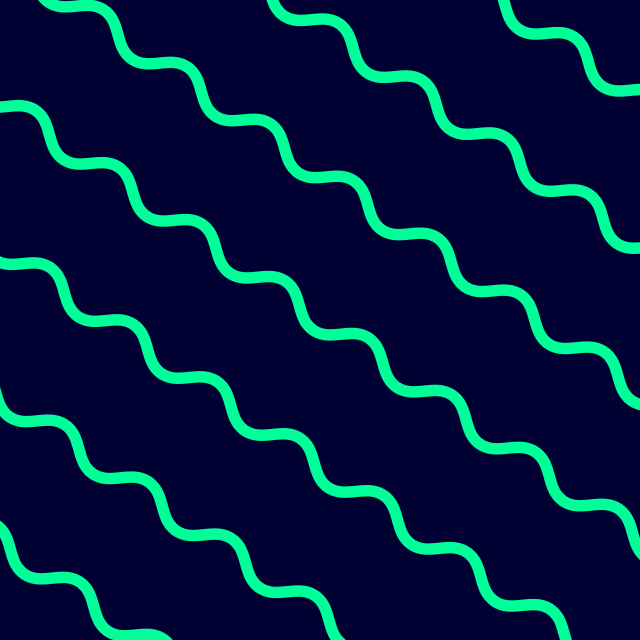
This pattern is drawn by a WebGL 2 fragment shader. Its source:

```glsl
#version 300 es
precision highp float;

#define ANCHOR vec2(0.4027, 0.5668)
#define TILT 0.5995
#define WAVELENGTH 0.1577
#define ROW_SPACING 0.1898
#define AMPLITUDE 0.0198
#define ROUNDNESS 0.023
#define LINE_WIDTH 0.0179
#define BACKGROUND vec3(0.0, 0.0, 0.2)
#define LINE_COLOR vec3(0.0, 1.0, 0.6)

uniform vec2 u_resolution;
out vec4 fragColor;

const float TAU = 6.2831853;
const int SEGMENTS = 12;

// Point on the wave; the third harmonic straightens the slopes.
vec2 wavePoint(float x) {
    float phase = TAU * x / WAVELENGTH;
    return vec2(x, AMPLITUDE * (sin(phase) + ROUNDNESS * sin(3.0 * phase)));
}

float segmentDistance(vec2 p, vec2 a, vec2 b) {
    vec2 ab = b - a;
    float t = clamp(dot(p - a, ab) / dot(ab, ab), 0.0, 1.0);
    return length(p - a - ab * t);
}

// Distance to the wave, from short chords on either side of p.
float waveDistance(vec2 p) {
    float reach = 0.15 * WAVELENGTH;
    float stepSize = 2.0 * reach / float(SEGMENTS);
    vec2 previous = wavePoint(p.x - reach);
    float nearest = 1.0;
    for (int i = 1; i <= SEGMENTS; i++) {
        vec2 next = wavePoint(p.x - reach + float(i) * stepSize);
        nearest = min(nearest, segmentDistance(p, previous, next));
        previous = next;
    }
    return nearest;
}

void main() {
    float canvasSize = min(u_resolution.x, u_resolution.y);
    vec2 p = gl_FragCoord.xy / canvasSize - ANCHOR;

    // Axes along and across the descending rows.
    vec2 along = vec2(cos(TILT), -sin(TILT));
    vec2 across = vec2(sin(TILT), cos(TILT));
    vec2 q = vec2(dot(p, along), dot(p, across));

    // Fold all rows onto one centred row.
    q.y = (fract(q.y / ROW_SPACING + 0.5) - 0.5) * ROW_SPACING;

    // Smooth the edge over one pixel.
    float edge = waveDistance(q) - 0.5 * LINE_WIDTH;
    float coverage = clamp(0.5 - edge * canvasSize, 0.0, 1.0);
    fragColor = vec4(mix(BACKGROUND, LINE_COLOR, coverage), 1.0);
}
```
